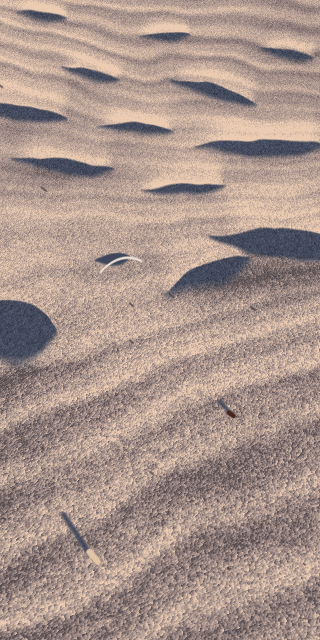
Write a WebGL 2 fragment shader that draws this texture.

```glsl
#version 300 es
precision highp float;
// Wind-rippled beach sand in low sun, with drifts, blue shadows and driftwood.
uniform vec2 u_resolution;
out vec4 fragColor;

const vec3 SAND_DARK = vec3(0.35, 0.31, 0.32);
const vec3 SAND_MID = vec3(0.64, 0.56, 0.54);
const vec3 SAND_LIT = vec3(0.92, 0.80, 0.70);
const vec3 SHADOW_BLUE = vec3(0.25, 0.28, 0.355);
const float TAU = 6.2832;

vec2 hash2(vec2 p) {
  vec3 h = fract(p.xyx * vec3(0.1031, 0.1030, 0.0973));
  h += dot(h, h.yzx + 33.33);
  return fract((h.xx + h.yz) * h.zy);
}

// Layered sines, roughly -1 to 1
float sway(vec2 p) {
  float sum = 0.0, amp = 0.5;
  for (int i = 0; i < 4; i++) {
    sum += amp * sin(p.x + 1.7 * sin(p.y * 0.8 + float(i)));
    p = mat2(1.3, 1.2, -1.2, 1.3) * p + 2.1;
    amp *= 0.6;
  }
  return sum;
}

// Smooth cellular grains: random tone plus a lit side
float grains(vec2 p, vec2 sunDir) {
  vec2 cell = floor(p);
  float total = 0.0001, tone = 0.0;
  for (int y = -1; y <= 1; y++)
    for (int x = -1; x <= 1; x++) {
      vec2 id = cell + vec2(x, y);
      vec2 away = p - id - hash2(id);
      float weight = exp(-10.0 * dot(away, away));
      tone += weight * (dot(away, sunDir) + hash2(id + 17.0).x - 0.5);
      total += weight;
    }
  return tone / total;
}

// Depth along the ground, in ripple periods
float groundDepth(float y) {
  return -log(max(0.24 - 0.09 * y, 0.03)) / 0.09;
}

// A drift: x = shadow below its crest, y = sunlit slope above, z = dim lee
vec3 drift(vec2 p, vec2 centre, vec2 size, float tilt, float soft) {
  float c = cos(tilt), s = sin(tilt);
  vec2 q = mat2(c, -s, s, c) * (p - centre) / size;
  float arch = max(1.0 - q.x * q.x, 0.0) * (1.0 + 0.45 * q.x);
  float above = (q.y - 0.7 * arch) * size.y;
  float below = (-q.y - arch) * size.y;
  float crest = smoothstep(-0.004, 0.004, above);
  float shade = (1.0 - crest) * (1.0 - smoothstep(-soft, soft, below));
  float rise = max(above, 0.0) / (2.6 * size.y);
  float glow = crest * smoothstep(0.0, 0.7, arch) * exp(-rise * rise);
  vec2 lee = (q - vec2(0.1, -1.2)) / vec2(0.95, 1.5);
  return vec3(shade * smoothstep(0.0, 0.15, arch), glow, exp(-dot(lee, lee)));
}

// Coverage of a round-ended stick
float stick(vec2 p, vec2 a, vec2 b, float radius, float edge) {
  vec2 ab = b - a;
  float along = clamp(dot(p - a, ab) / dot(ab, ab), 0.0, 1.0);
  return 1.0 - smoothstep(-edge, edge, length(p - a - ab * along) - radius);
}

void main() {
  vec2 p = gl_FragCoord.xy / u_resolution.x;
  float edge = 1.0 / u_resolution.x;
  float far = smoothstep(0.6, 1.7, p.y);

  // Grain, finer with distance
  vec2 ground = vec2((p.x - 0.5) / (0.24 - 0.09 * p.y), groundDepth(p.y));
  vec2 g = mat2(0.95, -0.3, 0.3, 0.95) * ground * vec2(27.0, 36.0);
  float grain = grains(g, vec2(0.7, -0.5)) + 0.6 * grains(g * 0.57, vec2(0.7, -0.5));

  // Ripples, rising to the right when near and falling when far
  float tilt = mix(0.42, -0.15, smoothstep(0.7, 1.8, p.y));
  float slope = p.y - tilt * p.x + 0.04 * sway(p * vec2(5.0, 4.0));
  float phase = TAU * groundDepth(slope);
  float ripple = sin(phase + 0.6 * sin(phase));
  float fine = sin(2.3 * phase + 3.0 * sway(p * 4.0));
  float calm = smoothstep(0.8, 1.1, p.y) * (1.0 - smoothstep(1.6, 1.85, p.y));
  float tone = mix(0.43, 0.64, smoothstep(0.1, 1.2, p.y));
  tone += mix(0.19, 0.08, calm) * ripple + 0.045 * fine;
  tone += 0.15 * sway(vec2(p.x * 4.0, slope * 9.0));

  // Large near drift and hollow
  vec2 w = p + 0.013 * vec2(sway(p * 9.0), sway(p.yx * 11.0));
  vec3 light = drift(w, vec2(0.88, 1.25), vec2(0.25, 0.048), -0.06, 0.010);
  light = max(light, drift(w, vec2(0.65, 1.14), vec2(0.16, 0.042), 0.45, 0.025));
  light = max(light, drift(w, vec2(0.02, 0.98), vec2(0.17, 0.11), -0.1, 0.025) * vec3(1.0, 0.2, 0.6));
  vec2 lee = (w - vec2(0.82, 1.13)) / vec2(0.26, 0.08);
  tone -= 0.24 * exp(-dot(lee, lee));

  // Drifts receding to the top
  for (int i = 0; i < 10; i++) {
    float k = float(i), f = k / 9.0;
    vec2 rnd = hash2(vec2(k, 5.0));
    vec2 centre = vec2(fract(0.57 + 0.618 * k), mix(1.42, 1.95, f));
    vec2 size = mix(vec2(0.19, 0.027), vec2(0.11, 0.020), f) * (0.65 + 0.7 * rnd.x);
    light = max(light, drift(w, centre, size, -0.25 + 0.3 * rnd.y, 0.012));
  }
  tone += 0.36 * light.y - 0.20 * light.z * (1.0 - light.y);
  tone += mix(0.46, 0.21, far) * grain;

  // Sand colour and blue shade
  tone = clamp(tone, 0.0, 1.0);
  vec3 col = mix(SAND_DARK, SAND_MID, min(tone * 2.0, 1.0));
  col = mix(col, SAND_LIT, max(tone * 2.0 - 1.0, 0.0));
  col = mix(col, SHADOW_BLUE * (1.0 + 0.25 * grain), 0.96 * light.x);

  // Scattered crumbs with short shadows
  for (int i = 0; i < 16; i++) {
    vec2 rnd = hash2(vec2(float(i), 41.0));
    vec2 at = rnd * vec2(1.0, 1.75);
    vec2 tail = vec2(-0.014, 0.011) * (0.2 + rnd.y);
    col = mix(col, SAND_DARK * 0.75, 0.75 * stick(p, at, at + tail, 0.003, edge));
  }

  // Driftwood and cast shadows
  col = mix(col, SHADOW_BLUE, 0.9 * stick(p, vec2(0.28, 0.27), vec2(0.20, 0.39), 0.008, edge * 2.0));
  col = mix(col, vec3(0.88, 0.77, 0.64), stick(p, vec2(0.28, 0.275), vec2(0.305, 0.245), 0.010, edge));
  col = mix(col, SHADOW_BLUE, 0.9 * stick(p, vec2(0.72, 0.71), vec2(0.685, 0.745), 0.006, edge * 2.0));
  col = mix(col, vec3(0.27, 0.14, 0.11), stick(p, vec2(0.715, 0.71), vec2(0.73, 0.70), 0.007, edge));
  col = mix(col, SHADOW_BLUE, drift(p, vec2(0.35, 1.192), vec2(0.06, 0.022), 0.1, 0.006).x);
  vec2 bent = p + vec2(0.0, 6.0 * (p.x - 0.39) * (p.x - 0.39));
  col = mix(col, vec3(0.93, 0.87, 0.84), stick(bent, vec2(0.315, 1.185), vec2(0.44, 1.20), 0.004, edge));

  fragColor = vec4(col, 1.0);
}
```
